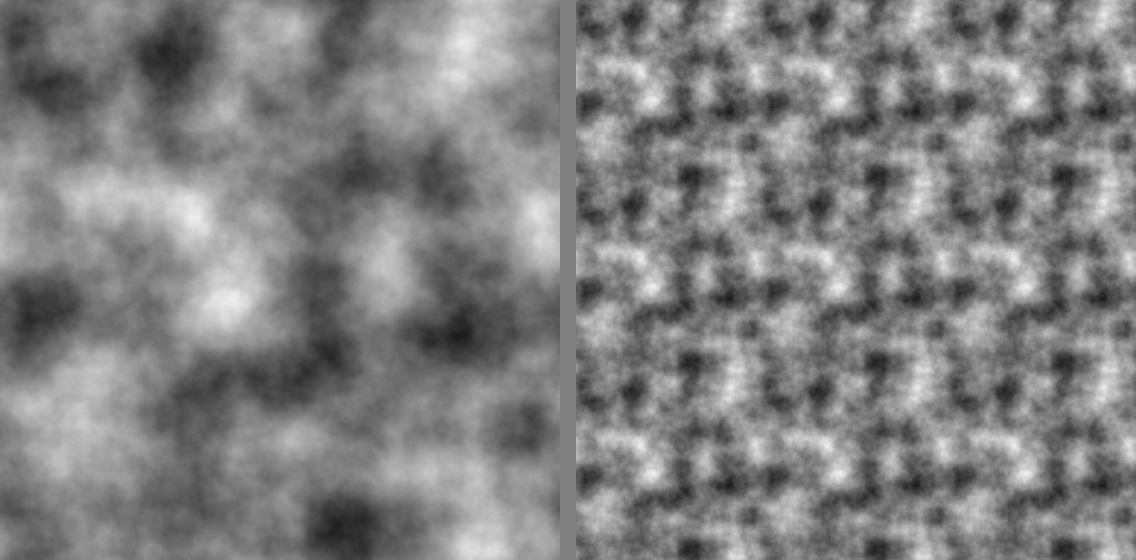
Left: one tile. Right: repeated 3 by 3.
A Shadertoy shader for this texture:

```glsl
// Seamless grey cloud texture: fractal gradient noise that wraps on every side.

const int BASE_CELLS = 4;       // cells across the canvas in the coarsest octave
const int OCTAVES = 6;
const float GAIN = 0.5;         // amplitude ratio between octaves
const float MID_GREY = 0.503;
const float CONTRAST = 0.585;

// Integer hash (PCG style): three integers in, two values in -0.5..0.5 out
vec2 hashSigned(uvec3 v) {
    v = v * 1664525u + 1013904223u;
    v.x += v.y * v.z;
    v.y += v.z * v.x;
    v.z += v.x * v.y;
    v ^= v >> 16u;
    v.x += v.y * v.z;
    v.y += v.z * v.x;
    return vec2(v.xy >> 16u) / 65535.0 - 0.5;
}

// Slope contribution of one lattice corner, with the lattice wrapped to the period
float cornerSlope(ivec2 cell, ivec2 corner, vec2 local, int period, int seed) {
    ivec2 wrapped = (cell + corner) % period;
    vec2 gradient = normalize(hashSigned(uvec3(wrapped, seed)));
    return dot(gradient, local - vec2(corner));
}

// Periodic gradient noise, about -0.7..0.7
float tiledNoise(vec2 uv, int period, int seed) {
    vec2 p = fract(uv) * float(period);
    ivec2 cell = ivec2(floor(p));
    vec2 f = fract(p);
    vec2 fade = f * f * f * (f * (f * 6.0 - 15.0) + 10.0);
    float bottom = mix(cornerSlope(cell, ivec2(0, 0), f, period, seed),
                       cornerSlope(cell, ivec2(1, 0), f, period, seed), fade.x);
    float top = mix(cornerSlope(cell, ivec2(0, 1), f, period, seed),
                    cornerSlope(cell, ivec2(1, 1), f, period, seed), fade.x);
    return mix(bottom, top, fade.y);
}

// Sum of octaves, each twice as fine as the one before
float tiledClouds(vec2 uv, int baseCells, int octaves, float gain) {
    float sum = 0.0;
    float amplitude = 1.0;
    int period = baseCells;
    for (int i = 0; i < octaves; i++) {
        sum += amplitude * tiledNoise(uv, period, i + 11);
        amplitude *= gain;
        period *= 2;
    }
    return sum;
}

void mainImage(out vec4 fragColor, in vec2 fragCoord) {
    vec2 uv = fragCoord / iResolution.xy;
    float clouds = tiledClouds(uv, BASE_CELLS, OCTAVES, GAIN);
    float grey = clamp(MID_GREY + CONTRAST * clouds, 0.0, 1.0);
    fragColor = vec4(vec3(grey), 1.0);
}
```
